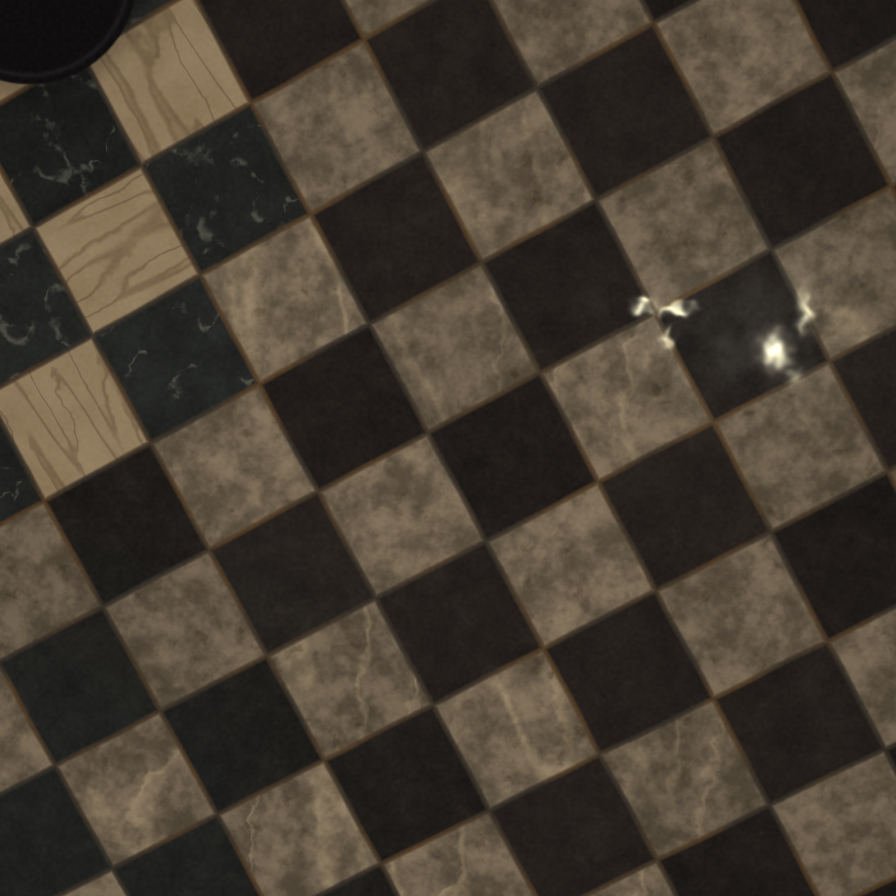
This texture is drawn by a WebGL 1 fragment shader. Its source:

```glsl
precision highp float;
// Worn checkerboard floor of dark and beige marble, tilted, with a repaired corner and lamp glints.
uniform vec2 u_resolution;

vec2 hash2(vec2 p) {
  vec3 q = fract(p.xyx * vec3(0.1031, 0.1030, 0.0973));
  q += dot(q, q.yzx + 33.33);
  return fract((q.xx + q.yz) * q.zy);
}

float gradientNoise(vec2 p) {
  vec2 i = floor(p), f = fract(p);
  vec2 s = f * f * f * (f * (f * 6.0 - 15.0) + 10.0);
  vec4 d;
  d.x = dot(hash2(i) * 2.0 - 1.0, f);
  d.y = dot(hash2(i + vec2(1, 0)) * 2.0 - 1.0, f - vec2(1, 0));
  d.z = dot(hash2(i + vec2(0, 1)) * 2.0 - 1.0, f - vec2(0, 1));
  d.w = dot(hash2(i + 1.0) * 2.0 - 1.0, f - 1.0);
  return mix(mix(d.x, d.y, s.x), mix(d.z, d.w, s.x), s.y) * 1.3;
}

float fbm(vec2 p) {
  float sum = 0.0, amp = 0.6;
  for (int i = 0; i < 4; i++) {
    sum += amp * gradientNoise(p);
    p = mat2(1.6, 1.2, -1.2, 1.6) * p + 7.3;
    amp *= 0.55;
  }
  return sum;
}

// Floor coordinates in tiles, seen in slight perspective
vec2 floorCoord(vec2 p) {
  vec2 a = vec2(0.1216, 0.0624) + p * 0.00926;
  vec2 b = vec2(0.0677, -0.1207) - p * 0.004;
  vec2 r = p - vec2(0.5378, 0.707);
  return vec2(r.x * b.y - r.y * b.x, a.x * r.y - a.y * r.x) / (a.x * b.y - a.y * b.x);
}

float vein(vec2 p, float width) {
  return 1.0 - smoothstep(0.0, width, abs(gradientNoise(p)));
}

float glint(vec2 p, vec2 center, vec2 size) {
  vec2 d = (p - center) / size;
  return exp(-dot(d, d));
}

void main() {
  vec2 p = gl_FragCoord.xy / u_resolution;
  vec2 t = floorCoord(p);
  t += 0.012 * vec2(gradientNoise(t * 1.7), gradientNoise(t * 1.7 + 40.0));
  vec2 cell = floor(t), f = t - cell;
  vec2 rnd = hash2(cell + 61.0);
  vec2 q = f + 23.0 * rnd;
  float isLight = mod(cell.x + cell.y, 2.0);
  float repaired = step(cell.x, -1.5) * step(cell.y, -0.5) * step(cell.x + cell.y, -3.5);

  // Beige marble: soft clouds, fine mottling, some pale veins
  float cloud = fbm(q * 2.6);
  float mottle = fbm(q * 9.0);
  vec3 beige = mix(vec3(0.31, 0.27, 0.215), vec3(0.475, 0.415, 0.335),
                   smoothstep(-0.5, 0.5, cloud + 0.5 * mottle));
  beige *= 0.94 + 0.12 * rnd.x;
  beige -= 0.05 * smoothstep(0.2, 0.5, fbm(q * 6.0 + 11.0));
  float paleVein = vein(vec2(q.x * 1.6 + q.y * 0.7, q.y * 0.6) + 0.25 * cloud, 0.09);
  beige += vec3(0.09, 0.08, 0.06) * paleVein * smoothstep(0.45, 0.8, rnd.y);

  // Cream replacement tiles with long thin streaks
  vec2 grain = rnd.x > 0.5 ? q : q.yx;
  float streak = vein(grain * vec2(6.0, 0.7) + 0.3 * cloud, 0.1);
  vec3 cream = vec3(0.55, 0.47, 0.355) + 0.05 * cloud - vec3(0.09, 0.085, 0.07) * streak;
  beige = mix(beige, cream, repaired);

  // Dark marble: nearly plain, cooler at lower left, veined where repaired
  vec3 dark = mix(vec3(0.130, 0.112, 0.100), vec3(0.125, 0.130, 0.122),
                  max(repaired, 1.0 - smoothstep(0.1, 0.6, length(p))));
  dark *= 0.9 + 0.22 * rnd.y + 0.3 * cloud + 0.15 * mottle;
  float paleCrack = vein(q * 2.3 + 0.5 * cloud, 0.08) * smoothstep(-0.1, 0.4, mottle + cloud);
  dark += vec3(0.15, 0.14, 0.115) * paleCrack * mix(0.06, 1.0, repaired);

  vec3 color = mix(dark, beige, isLight);

  // Thin joints, from rusty brown to grey
  vec2 toEdge = min(f, 1.0 - f);
  float joint = 1.0 - smoothstep(0.004, 0.03 + 4.0 / u_resolution.y, min(toEdge.x, toEdge.y));
  vec3 jointColor = mix(vec3(0.21, 0.185, 0.155), vec3(0.31, 0.23, 0.145),
                        smoothstep(-0.3, 0.4, gradientNoise(t * 1.3 + 5.0)));
  color = mix(color, jointColor, joint * 0.9);

  // Lamp sheen and broken glints
  float sheen = glint(p, vec2(0.83, 0.63), vec2(0.10, 0.075));
  color += vec3(0.085, 0.09, 0.085) * sheen * (0.8 + cloud);
  vec2 w = p + 0.010 * vec2(gradientNoise(p * 70.0), gradientNoise(p * 70.0 + 30.0));
  float shine = glint(w, vec2(0.716, 0.659), vec2(0.008, 0.007));
  shine += glint(w, vec2(0.753, 0.655), vec2(0.016, 0.005));
  shine += 0.6 * glint(w, vec2(0.745, 0.622), vec2(0.006, 0.009));
  shine += 1.3 * glint(w, vec2(0.865, 0.607), vec2(0.014, 0.016));
  shine += 0.7 * glint(w, vec2(0.898, 0.651), vec2(0.007, 0.020));
  shine += 0.4 * glint(w, vec2(0.886, 0.580), vec2(0.009, 0.008));
  color += vec3(0.85, 0.84, 0.70) * shine;

  // Dark round base in the corner, with a faint rim and a soft shadow
  float disc = length(p - vec2(0.033, 1.026)) - 0.12;
  color *= 0.8 + 0.2 * smoothstep(0.0, 0.03, disc);
  vec3 base = vec3(0.065, 0.055, 0.058) + 0.05 * exp(-pow((disc + 0.010) / 0.003, 2.0));
  color = mix(base, color, smoothstep(-0.002, 0.002, disc));

  // Fine grain and gentle darkening toward the corners
  color += 0.016 * gradientNoise(p * 190.0);
  color *= 1.03 - 0.2 * dot(p - 0.5, p - 0.5);
  gl_FragColor = vec4(color, 1.0);
}
```
